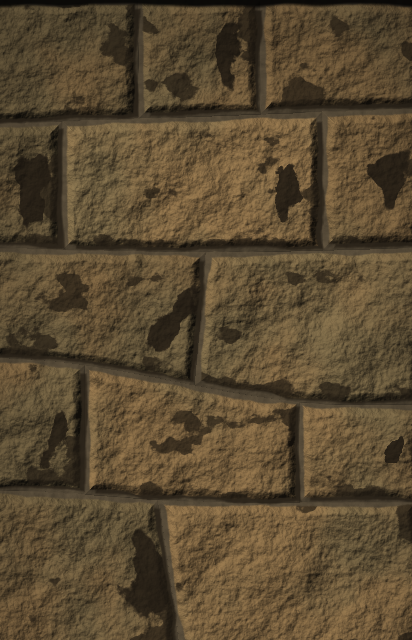
Write a WebGL 1 fragment shader that draws this texture.

```glsl
precision highp float;
uniform vec2 u_resolution;

const float WALL_WIDTH = 0.645;
const float JOINT_HALF = 0.0072;
const vec3 OLIVE = vec3(0.475, 0.405, 0.275);
const vec3 OCHRE = vec3(0.54, 0.43, 0.28);
const vec3 MORTAR = vec3(0.33, 0.285, 0.215);
const vec3 SHADOW = vec3(0.14, 0.113, 0.078);

struct Stone {
  vec4 gaps;     // distance to left, right, bottom and top joint
  float hollow;  // size of the shaded hollow
  vec2 id;
};

float hash(vec2 p) {
  return fract(sin(dot(p, vec2(127.1, 311.7))) * 43758.5453);
}

float noise(vec2 p) {
  vec2 i = floor(p), f = fract(p);
  f = f * f * (3.0 - 2.0 * f);
  return mix(mix(hash(i), hash(i + vec2(1.0, 0.0)), f.x),
             mix(hash(i + vec2(0.0, 1.0)), hash(i + 1.0), f.x), f.y);
}

float fbm(vec2 p) {
  float sum = 0.0, amp = 0.5;
  for (int i = 0; i < 6; i++) {
    sum += amp * noise(p);
    p = mat2(1.6, 1.2, -1.2, 1.6) * p + 7.3;
    amp *= 0.5;
  }
  return sum;
}

// Height of the bed joint above a course, counted from the top
float bedLevel(float course, float x) {
  if (course < 0.5) return 1.0;
  if (course < 1.5) return mix(0.807, 0.831, x / WALL_WIDTH);
  if (course < 2.5) return 0.613 - 0.006 * sin(x * 5.0);
  if (course < 3.5) return mix(0.440, 0.368, smoothstep(0.0, 0.55, x));
  if (course < 4.5) return mix(0.234, 0.216, smoothstep(0.0, 0.35, x));
  return -0.03;
}

// Two upright joints and their tilt
vec3 uprights(float course) {
  if (course < 0.5) return vec3(0.217, 0.408, 0.0);
  if (course < 1.5) return vec3(0.098, 0.505, 0.0);
  if (course < 2.5) return vec3(0.314, 0.670, 0.09);
  if (course < 3.5) return vec3(0.133, 0.469, 0.0);
  return vec3(0.267, 0.670, -0.15);
}

// Hollow size for the left, middle and right stone
vec3 hollowSizes(float course) {
  if (course < 0.5) return vec3(0.0, 0.95, 0.0);
  if (course < 1.5) return vec3(0.95, 0.6, 1.1);
  if (course < 2.5) return vec3(1.0, 0.0, 0.0);
  if (course < 3.5) return vec3(0.8, 0.0, 0.4);
  return vec3(1.3, 0.0, 0.0);
}

Stone stoneAt(vec2 p) {
  float course = 0.0;
  for (int i = 1; i < 5; i++) course += step(p.y, bedLevel(float(i), p.x));
  float top = bedLevel(course, p.x), bottom = bedLevel(course + 1.0, p.x);
  vec3 upright = uprights(course);
  vec2 x = upright.xy + upright.z * (p.y - 0.5 * (top + bottom));
  float column = step(x.x, p.x) + step(x.y, p.x);
  float left = column < 0.5 ? -0.02 : (column < 1.5 ? x.x : x.y);
  float right = column < 0.5 ? x.x : (column < 1.5 ? x.y : WALL_WIDTH + 0.02);
  vec3 sizes = hollowSizes(course);
  float size = column < 0.5 ? sizes.x : (column < 1.5 ? sizes.y : sizes.z);
  return Stone(vec4(p.x - left, right - p.x, p.y - bottom, top - p.y), size, vec2(column, course));
}

// Positive inside a stone, with a chipped outline
float insetOf(vec4 gaps, vec2 p) {
  float edge = min(min(gaps.x, gaps.y), min(gaps.z, gaps.w));
  return edge - JOINT_HALF + 0.011 * (fbm(p * 22.0) - 0.5);
}

// Broken rock face with a slightly rounded rim
float relief(vec2 p) {
  Stone s = stoneAt(p);
  float inset = insetOf(s.gaps, p);
  float rim = 0.006 * smoothstep(-0.004, 0.013, inset);
  float facets = 0.032 * fbm(p * 9.0 + s.id * 5.0) + 0.007 * abs(fbm(p * 11.0 + s.id) - 0.5);
  float grain = 0.0052 * fbm(p * 75.0) + 0.0008 * noise(p * 210.0);
  return rim + (facets + grain) * smoothstep(-0.03, 0.012, inset);
}

float hollowMask(Stone s, vec2 p) {
  vec2 warp = vec2(fbm(p * 19.0), fbm(p * 19.0 + 31.0)) - 0.5;
  vec2 q = vec2(s.gaps.y - 0.042, 0.5 * (s.gaps.z - s.gaps.w) + 0.008) + 0.085 * warp;
  q.x += 0.25 * q.y;
  float r = length(q / (vec2(0.025, 0.055) * max(s.hollow, 0.01)));
  return (1.0 - smoothstep(0.88, 1.04, r)) * step(0.01, s.hollow);
}

// Small shaded chips gathered along the lower and right rims
float chipMask(Stone s, vec2 p) {
  float rim = 1.0 - smoothstep(0.008, 0.06, min(s.gaps.z, s.gaps.y));
  return smoothstep(0.70, 0.75, fbm(p * vec2(17.0, 23.0) + s.id * 9.0) + 0.16 * rim);
}

void main() {
  vec2 p = gl_FragCoord.xy / u_resolution * vec2(WALL_WIDTH, 1.0);
  Stone s = stoneAt(p);
  float face = smoothstep(-0.0018, 0.0018, insetOf(s.gaps, p));

  // Low sun from the upper left
  vec2 e = vec2(0.0014, 0.0);
  float h = relief(p);
  vec3 normal = normalize(vec3(h - relief(p + e.xy), h - relief(p + e.yx), e.x));
  float sun = max(dot(normal, normalize(vec3(-0.55, 0.5, 0.75))), 0.0);

  // Weathered stone
  float stain = fbm(p * 7.0 + s.id * 3.0);
  vec3 rock = mix(OLIVE, OCHRE, smoothstep(0.3, 0.7, stain + 0.3 * (hash(s.id) - 0.5)));
  rock *= (0.9 + 0.14 * hash(s.id + 4.0)) * (0.14 + 1.0 * sun);
  rock = mix(rock, SHADOW, 0.7 * chipMask(s, p));
  rock = mix(rock, SHADOW * (0.7 + 0.5 * sun), 0.93 * hollowMask(s, p));

  // Mortar and the uneven shadow falling on it
  vec2 caster = p + vec2(-0.009, 0.006) * (0.3 + 1.1 * noise(p * 10.0));
  float shade = smoothstep(-0.002, 0.003, insetOf(stoneAt(caster).gaps, caster));
  vec3 mortar = MORTAR * (0.72 + 0.35 * sun + 0.15 * (noise(p * 120.0) - 0.5));
  mortar = mix(mortar, SHADOW, 0.75 * shade);

  // Dimmer toward the top and the sides
  vec3 color = mix(mortar, rock, face);
  color *= 1.0 - 0.16 * smoothstep(0.75, 1.0, p.y);
  color *= 1.0 - 0.1 * smoothstep(0.2, 0.36, abs(p.x - 0.5 * WALL_WIDTH));
  color *= 1.0 - 0.85 * smoothstep(0.987, 0.995, p.y + 0.006 * (noise(p * 20.0) - 0.5));
  gl_FragColor = vec4(color, 1.0);
}
```
